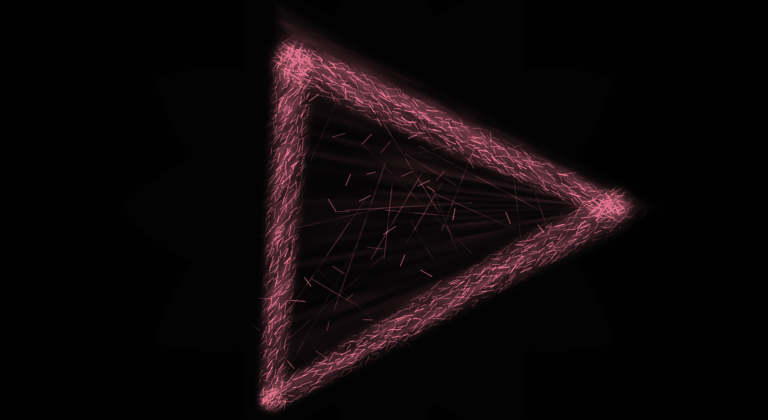
Reproduce this background procedurally as a Shadertoy shader.

```glsl
// A glowing triangle of fine rose-coloured bristles on black, wrapped in fibrous haze.
// Three soft ribbons carry hashed dashes; stretched noise forms the veil, and
// random threads and loose dashes cross the hollow interior.

const vec3 ROSE = vec3(1.0, 0.50, 0.61);
const float TAU = 6.2831853;

vec3 hash3(vec2 p) {
    vec3 q = fract(vec3(p.xyx) * vec3(0.1031, 0.1030, 0.0973));
    q += dot(q, q.yxz + 33.33);
    return fract((q.xxy + q.yzz) * q.zyx);
}

float noise(vec2 p) {
    vec2 i = floor(p), f = fract(p);
    f = f * f * (3.0 - 2.0 * f);
    float low = mix(hash3(i).x, hash3(i + vec2(1, 0)).x, f.x);
    float high = mix(hash3(i + vec2(0, 1)).x, hash3(i + vec2(1, 1)).x, f.x);
    return mix(low, high, f.y);
}

vec2 direction(float angle) { return vec2(cos(angle), sin(angle)); }

// Coordinates along and across a given direction
vec2 align(vec2 p, vec2 dir) { return vec2(dot(p, dir), dot(p, vec2(-dir.y, dir.x))); }

// Two octaves of noise drawn out along one direction
float fibres(vec2 p, vec2 dir) {
    vec2 q = align(p, dir);
    return 0.6 * noise(q * vec2(9.0, 75.0) + 40.0) + 0.4 * noise(q * vec2(22.0, 150.0) + 90.0);
}

// Distance to a line of given half length, centred on the origin
float lineDistance(vec2 p, vec2 dir, float halfLength) {
    return length(p - dir * clamp(dot(p, dir), -halfLength, halfLength));
}

float stroke(float d, float halfWidth) {
    return clamp((halfWidth - d) * iResolution.y + 0.5, 0.0, 1.0);
}

// Signed distance to the outside of a clockwise edge
float edgeSide(vec2 p, vec2 a, vec2 b) { return align(p - a, normalize(b - a)).y; }

float triangle(vec2 p, vec2 a, vec2 b, vec2 c) {
    return max(edgeSide(p, a, b), max(edgeSide(p, b, c), edgeSide(p, c, a)));
}

// Dashes scattered one per cell, with a chance of being present
float dashes(vec2 p, float cell, float halfLength, float angle, float spread, float chance, float seed) {
    vec2 home = floor(p / cell);
    float light = 0.0;
    for (int j = -1; j <= 1; j++)
    for (int i = -1; i <= 1; i++) {
        vec2 id = home + vec2(i, j);
        vec3 place = hash3(id + seed);
        vec3 kind = hash3(id + seed + 57.3);
        vec2 dir = direction(angle + spread * (place.z - 0.5));
        float d = lineDistance(p - (id + place.xy) * cell, dir, halfLength * (0.5 + 0.5 * kind.x));
        light = max(light, stroke(d, 0.0014) * step(kind.y, chance) * (0.35 + 0.65 * kind.z));
    }
    return light;
}

// A hazy band tapering from a to b, covered with bristles
float ribbon(vec2 p, vec2 a, vec2 b, vec2 widths, float angle, float seed) {
    vec2 edge = b - a;
    float t = clamp(dot(p - a, edge) / dot(edge, edge), 0.0, 1.0);
    float d = length(p - a - edge * t) / mix(widths.x, widths.y, t);
    float density = exp(-d * d * d);
    if (density < 0.01) return 0.0;
    float haze = 0.08 + 0.34 * fibres(p, direction(angle));
    float bristles = dashes(p, 0.019, 0.014, angle, 0.9, 0.9, seed)
                   + 0.8 * dashes(p, 0.015, 0.011, angle, 1.3, 0.8, seed + 131.0);
    return density * haze + 0.52 * sqrt(density) * bristles * smoothstep(0.02, 0.35, density);
}

// Faint dashed threads at random places within a triangle
float threads(vec2 p, vec2 a, vec2 b, vec2 c) {
    float light = 0.0;
    for (int i = 0; i < 26; i++) {
        vec3 r = hash3(vec2(i, 17.0));
        vec3 s = hash3(vec2(i, 71.0));
        float spread = sqrt(r.x);
        vec2 centre = mix(a, mix(b, c, r.y), spread);
        vec2 dir = direction(r.z * TAU);
        vec2 q = align(p - centre, dir);
        float broken = 0.35 + 0.65 * smoothstep(0.35, 0.65, noise(vec2(q.x * 32.0, float(i))));
        light += stroke(lineDistance(p - centre, dir, 0.05 + 0.14 * s.x), 0.0014) * broken * (0.08 + 0.16 * s.y);
    }
    return light;
}

void mainImage(out vec4 fragColor, in vec2 fragCoord) {
    vec2 p = (fragCoord - 0.5 * iResolution.xy) / iResolution.y;
    vec2 top = vec2(-0.215, 0.352), tip = vec2(0.545, 0.005), foot = vec2(-0.268, -0.450);
    vec2 outerTop = vec2(-0.255, 0.490), outerTip = vec2(0.645, 0.005), outerFoot = vec2(-0.305, -0.485);
    float inner = triangle(p, top, tip, foot);
    float outer = triangle(p, outerTop, outerTip, outerFoot);

    // Outer veil, densest above the upper edge and thin at lower left
    vec2 grain = edgeSide(p, tip, foot) > edgeSide(p, top, tip) ? tip - foot : tip - top;
    float veil = smoothstep(0.015, -0.05, outer) * smoothstep(-0.02, 0.03, inner);
    veil *= (0.05 + 0.22 * fibres(p, normalize(grain))) * mix(0.45, 1.0, smoothstep(-0.3, 0.15, p.y + 0.4 * p.x));

    // Inner haze fanning out from the right tip
    vec2 ray = p - tip;
    float fan = noise(vec2(length(ray) * 6.0, atan(ray.y, -ray.x) * 45.0 + 80.0));
    float hollow = smoothstep(0.02, -0.04, inner) * (0.015 + 0.11 * fan * fan);
    hollow *= mix(0.5, 1.3, smoothstep(-0.25, 0.35, p.x));

    // Bristled ribbons
    float light = veil + hollow;
    light += ribbon(p, foot, top, vec2(0.026, 0.042), 1.05, 3.0);
    light += ribbon(p, top, tip, vec2(0.045, 0.027), -0.55, 211.0);
    light += ribbon(p, tip, foot, vec2(0.042, 0.026), 0.48, 419.0);

    // Threads and loose dashes
    float near = smoothstep(0.07, 0.0, inner);
    light += near * threads(p, top, tip, foot);
    light += 0.5 * near * dashes(p, 0.062, 0.018, 0.0, TAU, 0.5, 607.0);

    // Barely visible twelve-pointed star behind
    float spike = abs(fract(atan(p.y, p.x) / TAU * 12.0 + 0.5) - 0.5) * 2.0;
    float star = stroke(length(p) - mix(0.63, 0.47, spike), 0.0);
    vec3 colour = vec3(0.004) + 0.008 * star + ROSE * min(light, 0.85);
    fragColor = vec4(colour, 1.0);
}
```
